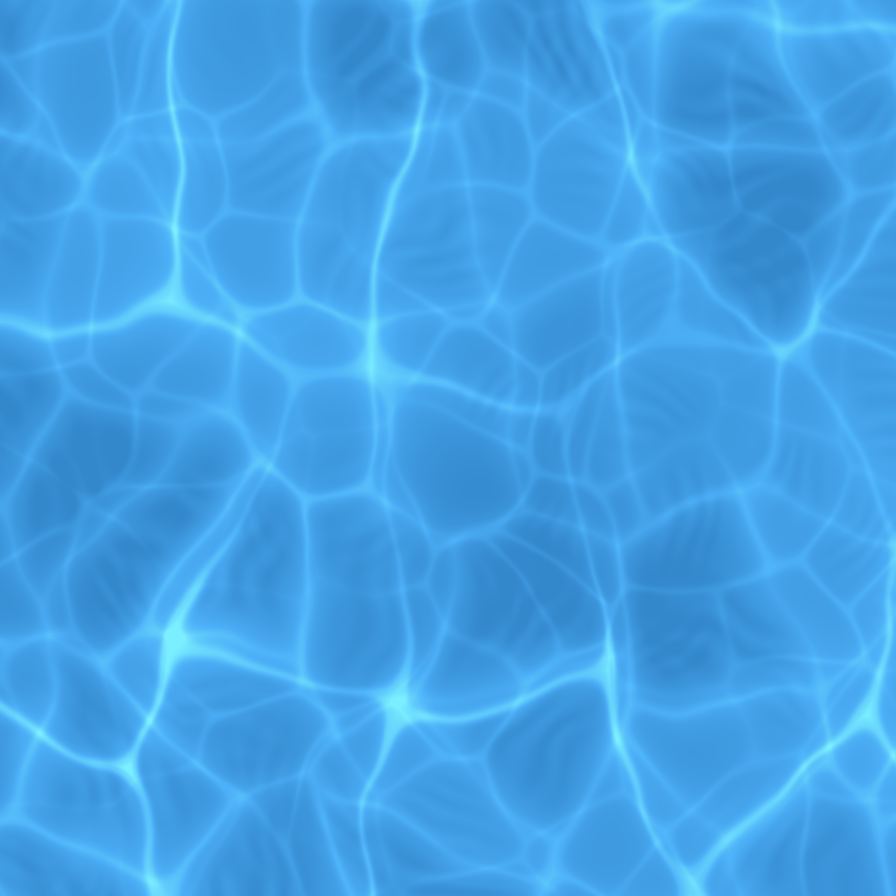
A Shadertoy shader for this texture:

```glsl
// Sunlit pool water: a web of bright caustic lines over soft blue cells.
// Three noise-warped Voronoi layers give the lines, glows and cell shades;
// faint wavy streaks inside the cells suggest the rippled surface.

vec2 hash2(vec2 p) {
    vec3 q = fract(p.xyx * vec3(0.1031, 0.1030, 0.0973));
    q += dot(q, q.yzx + 33.33);
    return fract((q.xx + q.yz) * q.zy);
}

float cornerSlope(vec2 cell, vec2 offset) {
    float angle = 6.2832 * hash2(cell + 71.0).x;
    return dot(vec2(cos(angle), sin(angle)), offset);
}

// Gradient noise, roughly -0.7 to 0.7
float gradientNoise(vec2 p) {
    vec2 i = floor(p), f = fract(p);
    vec2 u = f * f * f * (f * (f * 6.0 - 15.0) + 10.0);
    vec2 e = vec2(1.0, 0.0);
    float low = mix(cornerSlope(i, f), cornerSlope(i + e, f - e), u.x);
    float high = mix(cornerSlope(i + e.yx, f - e.yx), cornerSlope(i + 1.0, f - 1.0), u.x);
    return mix(low, high, u.y);
}

struct Cell {
    float edge;    // rounded distance to the border, in cell units
    float glow;    // 0 inside, 1 on borders, 2 at junctions
    vec2 toCenter;
    vec2 random;
};

vec2 seedOffset(vec2 cell) {
    return 0.075 + 0.85 * hash2(cell);
}

Cell voronoi(vec2 p) {
    vec2 base = floor(p), f = fract(p);
    vec2 nearest = vec2(0.0), center = vec2(0.0);
    float best = 9.0;
    for (int y = -1; y <= 1; y++)
    for (int x = -1; x <= 1; x++) {
        vec2 g = vec2(x, y);
        vec2 r = g + seedOffset(base + g) - f;
        if (dot(r, r) < best) {
            best = dot(r, r);
            nearest = g;
            center = r;
        }
    }
    // Soft minimum over all borders rounds the corners
    float borderSum = 1e-12, glow = 0.0;
    for (int y = -2; y <= 2; y++)
    for (int x = -2; x <= 2; x++) {
        if (x == 0 && y == 0) continue;
        vec2 g = nearest + vec2(x, y);
        vec2 r = g + seedOffset(base + g) - f;
        float border = dot(0.5 * (r + center), normalize(r - center));
        borderSum += exp(-border / 0.04);
        glow += exp((best - dot(r, r)) / 0.15);
    }
    return Cell(max(-0.04 * log(borderSum), 0.0), glow, center, hash2(base + nearest + 19.0));
}

// Thin bright core with a soft skirt
float causticLine(float d, float width) {
    return 0.75 * exp(-d * d / (width * width)) + 0.25 * exp(-d / (2.5 * width));
}

// Wavy streaks, turned a different way in each cell
float ripple(Cell c, vec2 p) {
    float angle = 3.1416 * c.random.x;
    float across = dot(c.toCenter, vec2(cos(angle), sin(angle)));
    across += 0.16 * gradientNoise(p * 13.0);
    float inside = smoothstep(0.03, 0.25, c.edge) * smoothstep(0.25, 0.7, c.random.y);
    return cos(across * 30.0) * inside * exp(-4.0 * dot(c.toCenter, c.toCenter));
}

// Deep blue through sky blue to pale cyan, for tone 0 to 5
vec3 waterColor(float tone) {
    vec3 color = vec3(0.22, 0.56, 0.83) + vec3(0.04, 0.065, 0.07) * clamp(tone, -0.5, 2.0);
    return color + vec3(0.057, 0.077, 0.010) * clamp(tone - 2.0, 0.0, 3.2);
}

void mainImage(out vec4 fragColor, in vec2 fragCoord) {
    vec2 p = fragCoord / iResolution.y;

    // Bend the web
    vec2 q = p + 0.045 * vec2(gradientNoise(p * 5.0), gradientNoise(p * 5.0 + 37.0));
    q += 0.014 * vec2(gradientNoise(p * 13.0 + 11.0), gradientNoise(p * 13.0 + 53.0));

    Cell large = voronoi(q * vec2(3.5, 2.7) + 4.3);
    Cell medium = voronoi(q * vec2(6.0, 5.2) + 21.7);
    Cell small = voronoi(q * vec2(8.5, 7.8) + 47.1);

    // Light gathers in some places and fades in others
    float focus = smoothstep(-0.35, 0.4, gradientNoise(p * 3.1 + 8.0));
    float patchy = smoothstep(-0.25, 0.35, gradientNoise(p * 4.3 + 29.0));

    // Broad light and cell shades
    float tone = 0.75 + 1.4 * gradientNoise(p * 2.3 + 15.0);
    tone += 0.6 * large.glow * mix(0.5, 1.0, focus) + 0.45 * medium.glow + 0.25 * small.glow;
    tone -= 0.6 * large.random.x * smoothstep(0.0, 0.25, large.edge);
    tone -= 0.8 * medium.random.y * smoothstep(0.0, 0.22, medium.edge);
    tone += 0.35 * ripple(medium, p) + 0.2 * ripple(small, p);

    // Caustic lines and hot junctions
    tone += 2.3 * mix(0.3, 1.0, focus) * causticLine(large.edge / 3.1, 0.0055);
    tone += 1.0 * mix(0.25, 1.0, patchy) * causticLine(medium.edge / 5.6, 0.005);
    tone += 0.65 * (1.0 - patchy) * causticLine(small.edge / 8.1, 0.0045);
    tone += 1.3 * focus * smoothstep(1.1, 2.2, large.glow);

    fragColor = vec4(waterColor(tone), 1.0);
}
```
